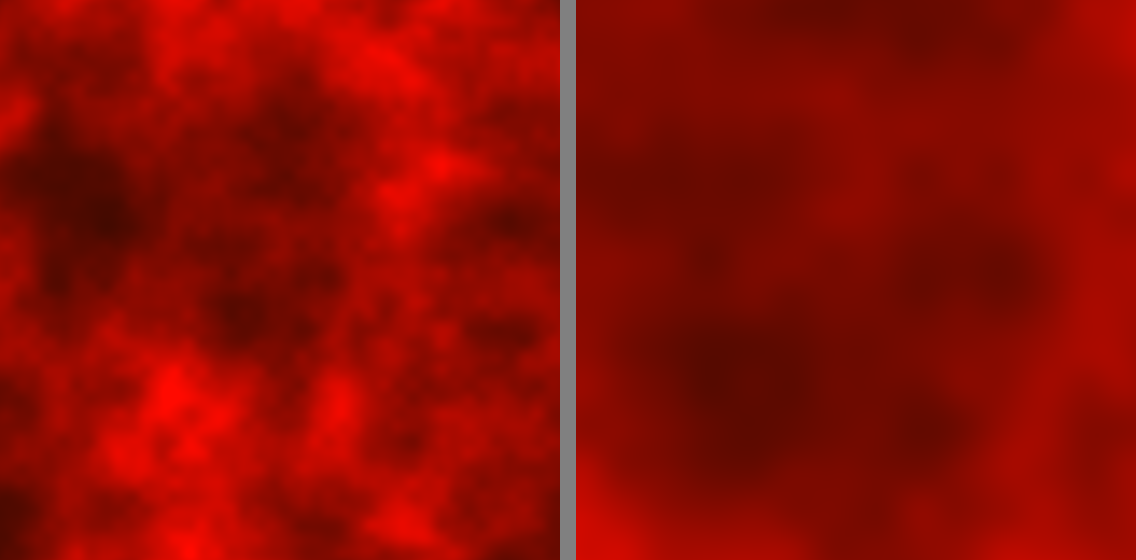
Left, the full canvas; right, a detail of the centre.
A Shadertoy shader for this texture:

```glsl
// Soft smoky red clouds: fractal value noise shaded from dark maroon to bright red.

const float CELLS = 5.0;        // largest noise cells across the canvas
const int OCTAVES = 4;
const float GAIN = 0.5;         // amplitude ratio between octaves
const float BASE_RED = 0.50;
const float CONTRAST = 1.32;
const float MEAN_RED = 0.60;
const float RED_SPREAD = 0.15;  // standard deviation of red
const float SKEW = 0.7;         // lifts both tails, softening the darks
const float DARKEST_RED = 0.22;
const float GREEN = 0.04;
const vec2 OCTAVE_SHIFT = vec2(17.3, 41.7);

// Integer hash of a lattice point, 0 to 1
float hash(vec2 cell) {
    uvec2 q = uvec2(ivec2(cell)) * uvec2(1597334673u, 3812015801u);
    uint h = q.x ^ q.y;
    h = (h ^ (h >> 16)) * 2146121005u;
    h = (h ^ (h >> 15)) * 2221713035u;
    h ^= h >> 16;
    return float(h >> 8) / 16777216.0;
}

// Smoothly interpolated lattice values
float valueNoise(vec2 p) {
    vec2 cell = floor(p);
    vec2 f = fract(p);
    vec2 blend = f * f * (3.0 - 2.0 * f);
    float bottom = mix(hash(cell), hash(cell + vec2(1, 0)), blend.x);
    float top = mix(hash(cell + vec2(0, 1)), hash(cell + vec2(1, 1)), blend.x);
    return mix(bottom, top, blend.y);
}

// Normalised sum of octaves, 0 to 1
float clouds(vec2 p) {
    float sum = 0.0;
    float total = 0.0;
    float amplitude = 1.0;
    for (int i = 0; i < OCTAVES; i++) {
        sum += amplitude * valueNoise(p);
        total += amplitude;
        amplitude *= GAIN;
        p = p * 2.0 + OCTAVE_SHIFT;
    }
    return sum / total;
}

void mainImage(out vec4 fragColor, in vec2 fragCoord) {
    vec2 uv = fragCoord / iResolution.y;
    float density = clouds(uv * CELLS + OCTAVE_SHIFT);
    float red = BASE_RED + CONTRAST * (density - 0.5);

    // Skew the tones while keeping their mean
    float offset = red - MEAN_RED;
    red += SKEW * (offset * offset - RED_SPREAD * RED_SPREAD);
    fragColor = vec4(clamp(red, DARKEST_RED, 1.0), GREEN, 0.0, 1.0);
}
```
